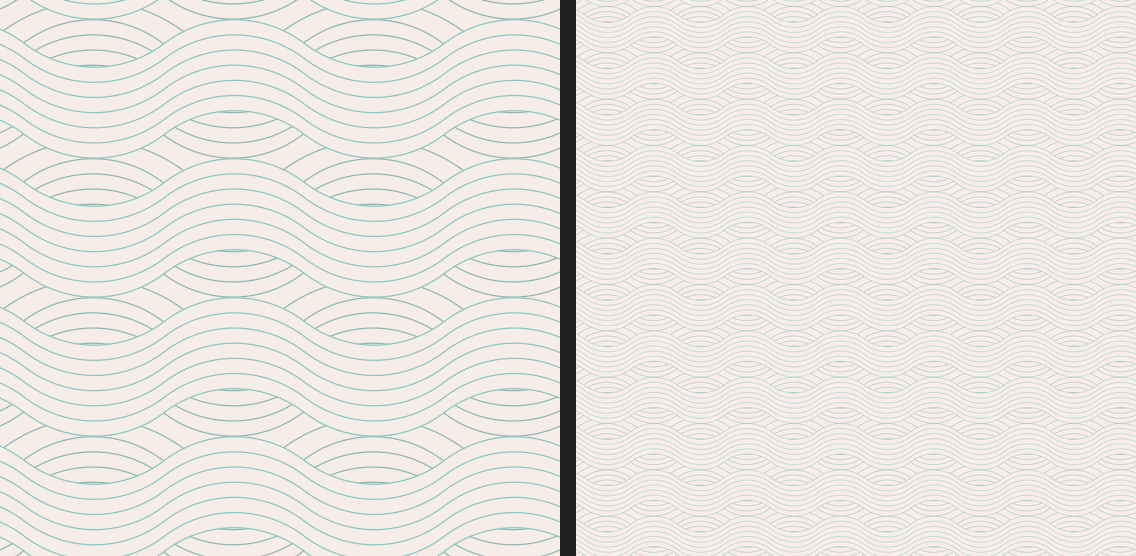
Left, the tile; right, the same tile 3 across and 3 down.
This pattern is drawn by a WebGL 1 fragment shader. Its source:

```glsl
precision highp float;

uniform vec2 u_resolution;

// Lengths are in units of one wavelength.
const vec2 REPEATS = vec2(2.0, 4.0);
const float PITCH = 0.496;          // height of one row
const float AMPLITUDE = 0.0846;
const float LINE_GAP = 0.0541;
const float LAST_LINE = 6.0;        // seven lines per band
const float LINE_WIDTH = 0.0044;
const float ROW_OFFSET = 0.155;     // first band's mid-line below the top edge
const float FRONT_CREST = 0.837;
const float BACK_CREST = 0.332;
const float OUTER_RADIUS = 0.539;   // wide arc above each back crest
const float OUTER_CENTER = 0.389;   // its depth below the mid-line

const vec3 PAPER = vec3(0.97, 0.93, 0.91);
const vec3 FRONT_INK = vec3(0.53, 0.775, 0.755);
const vec3 BACK_INK = vec3(0.55, 0.715, 0.695);

const float BAND = LAST_LINE * LINE_GAP;
const float ARC_RADIUS = (0.0625 + AMPLITUDE * AMPLITUDE) / (2.0 * AMPLITUDE);

// Wave of alternating circular arcs, crest at x = 0.
// Returns height and the cosine of the slope angle.
vec2 arcWave(float x) {
    float u = fract(x + 0.25);
    float side = u < 0.5 ? 1.0 : -1.0;
    float a = 0.5 * fract(2.0 * u) - 0.25;
    float root = sqrt(ARC_RADIUS * ARC_RADIUS - a * a);
    return vec2(side * (root - ARC_RADIUS + AMPLITUDE), root / ARC_RADIUS);
}

// Vertical distance to the nearest line of a band, given the depth in its row.
float bandLines(float depth) {
    float index = clamp(floor(depth / LINE_GAP + 0.5), 0.0, LAST_LINE);
    return min(abs(depth - index * LINE_GAP), PITCH - depth);
}

// Coverage of a line by its distance and the pixel size.
float stroke(float dist, float pixel) {
    float edge = clamp(0.5 + (0.5 * LINE_WIDTH - dist) / pixel, 0.0, 1.0);
    return edge * min(1.0, LINE_WIDTH / pixel);
}

void main() {
    vec2 uv = gl_FragCoord.xy / u_resolution;
    float pixel = REPEATS.x / u_resolution.x;
    float x = uv.x * REPEATS.x;
    float y = (1.0 - uv.y) * REPEATS.y * PITCH - ROW_OFFSET;

    // Depth below the top line of each band
    vec2 front = arcWave(x - FRONT_CREST);
    vec2 back = arcWave(x - BACK_CREST);
    float frontDepth = mod(y + front.x, PITCH);
    float backDepth = mod(y + back.x, PITCH);

    // Back layer: mirrored band plus the wide arc over its crest
    float backDist = bandLines(backDepth) * back.y;
    vec2 fromCenter = vec2(fract(x - BACK_CREST + 0.5) - 0.5,
                           frontDepth - PITCH - front.x - OUTER_CENTER);
    backDist = min(backDist, abs(length(fromCenter) - OUTER_RADIUS));

    // The back layer shows only in the gaps between front bands
    float gapDist = min(frontDepth - BAND, PITCH - frontDepth) * front.y;
    float gap = clamp(0.5 + gapDist / pixel, 0.0, 1.0);

    vec3 color = mix(PAPER, BACK_INK, stroke(backDist, pixel) * gap);
    color = mix(color, FRONT_INK, stroke(bandLines(frontDepth) * front.y, pixel));
    gl_FragColor = vec4(color, 1.0);
}
```
